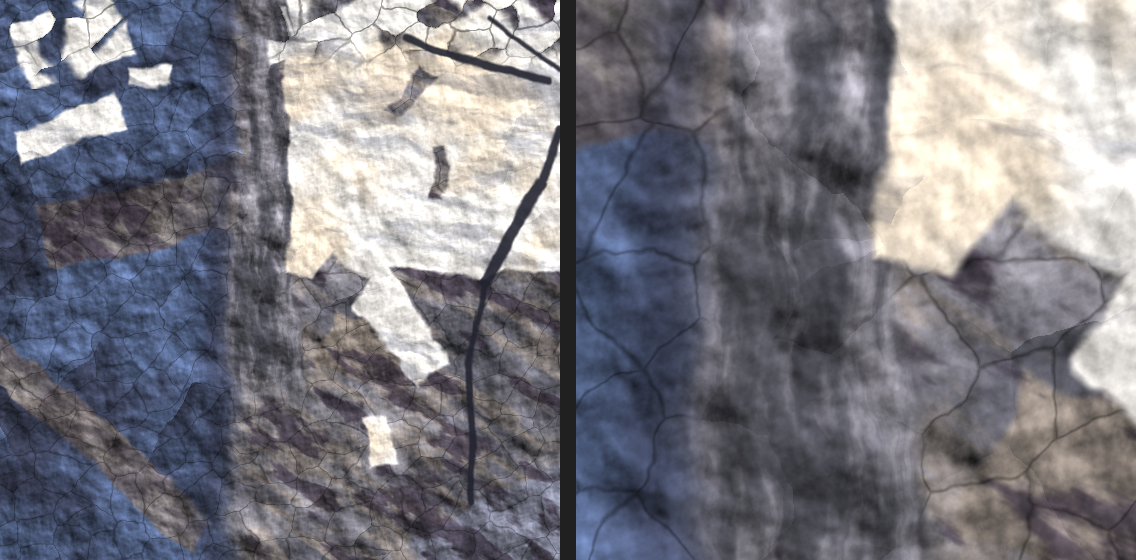
Left, the full canvas; right, a detail of the centre.
A WebGL 1 fragment shader for this texture:

```glsl
precision highp float;
// A weathered cliff: a sunlit pale slab beside blue shaded ledges and a grey rib.
// Warped distance masks lay out the zones; Voronoi facets, embossed noise and
// stretched grain give the fractured stone surface, with dark cracks on top.
uniform vec2 u_resolution;

const vec3 DARK = vec3(0.20, 0.21, 0.28);
const vec3 BLUE = vec3(0.30, 0.36, 0.49);
const vec3 GREY = vec3(0.35, 0.35, 0.39);
const vec3 PALE = vec3(0.49, 0.48, 0.51);
const vec3 BROWN = vec3(0.36, 0.32, 0.32);
const vec3 TAN = vec3(0.53, 0.49, 0.46);
const vec3 HALF_LIT = vec3(0.74, 0.74, 0.76);
const vec3 SUNLIT = vec3(0.96, 0.945, 0.925);

float hash(vec2 p) {
  return fract(sin(dot(p, vec2(127.1, 311.7))) * 43758.5453);
}

float noise(vec2 p) {
  vec2 i = floor(p), f = fract(p);
  f = f * f * (3.0 - 2.0 * f);
  return mix(mix(hash(i), hash(i + vec2(1, 0)), f.x),
             mix(hash(i + vec2(0, 1)), hash(i + vec2(1, 1)), f.x), f.y);
}

float fbm(vec2 p) {
  float sum = 0.0, amp = 0.5;
  for (int i = 0; i < 5; i++) {
    sum += amp * noise(p);
    p = mat2(1.6, 1.2, -1.2, 1.6) * p + 7.3;
    amp *= 0.5;
  }
  return sum;
}

vec2 turn(vec2 p, float a) {
  return mat2(cos(a), -sin(a), sin(a), cos(a)) * p;
}

// Light from the upper right embossed on a noise height field.
float emboss(vec2 p) {
  return fbm(p) - fbm(p + vec2(0.2, 0.28));
}

// Tilted Voronoi facets: x = shade in -1..1, y = distance to the joint.
vec2 facets(vec2 p) {
  vec2 cell = floor(p), nearest = vec2(0.0), offset = vec2(0.0);
  float first = 9.0, second = 9.0;
  for (int j = -1; j <= 1; j++) {
    for (int i = -1; i <= 1; i++) {
      vec2 id = cell + vec2(i, j);
      vec2 d = p - id - vec2(hash(id), hash(id + 31.7));
      float dist = length(d);
      if (dist < first) {
        second = first; first = dist; nearest = id; offset = d;
      } else second = min(second, dist);
    }
  }
  float tilt = dot(offset, turn(vec2(0.7, 0.0), 6.28 * hash(nearest + 5.1)));
  return vec2(tilt + hash(nearest + 9.4) - 0.5, second - first);
}

float inside(float d, float blur) { return 1.0 - smoothstep(-blur, blur, d); }

float block(vec2 p, vec2 center, vec2 size, float angle) {
  vec2 d = abs(turn(p - center, angle)) - size;
  return inside(length(max(d, 0.0)) + min(max(d.x, d.y), 0.0), 0.004);
}

float crack(vec2 p, vec2 a, vec2 b, float width) {
  vec2 ab = b - a;
  float t = clamp(dot(p - a, ab) / dot(ab, ab), 0.0, 1.0);
  return inside(length(p - a - ab * t) - width, 0.003);
}

void main() {
  vec2 p = gl_FragCoord.xy / u_resolution;
  vec2 rough = vec2(fbm(p * 14.0), fbm(p * 14.0 + 40.0)) - 0.5;
  vec2 w = p + 0.045 * rough;
  vec2 big = facets(w * vec2(6.0, 7.0) + 3.0);
  vec2 small = facets(turn(w, 0.5) * vec2(15.0, 19.0));
  float relief = emboss(p * 22.0) + 0.6 * emboss(p * 70.0);
  float patches = fbm(p * 7.0 + 12.0);
  float grain = fbm(turn(p, -0.55) * vec2(16.0, 60.0));

  // Shaded stone: blue ledges at left, warmer stained wall at right.
  vec3 left = mix(DARK, BLUE, smoothstep(0.05, 0.6, patches + 0.25 * big.x));
  vec3 right = mix(GREY, PALE, smoothstep(0.3, 0.6, patches + 0.15 * big.x));
  right = mix(right, TAN, 0.7 * smoothstep(0.4, 0.65, grain));
  vec3 stone = mix(left, right, smoothstep(0.38, 0.44, w.x));
  stone = mix(stone, BLUE * 1.08, 0.7 * block(w, vec2(0.23, 0.76), vec2(0.19, 0.08), 0.2));
  float underside = block(w, vec2(0.25, 0.61), vec2(0.18, 0.055), 0.22);
  float ledge = block(w, vec2(0.16, 0.22), vec2(0.27, 0.035), -0.72);
  stone = mix(stone, mix(BROWN, TAN, smoothstep(0.4, 0.7, grain)), 0.8 * max(underside, ledge));
  stone = mix(stone, PALE * vec3(0.94, 0.98, 1.05), block(w, vec2(0.95, 0.03), vec2(0.2, 0.1), 0.45));
  stone = mix(stone, TAN, block(w, vec2(0.66, 0.37), vec2(0.08, 0.05), -0.4));
  float stain = smoothstep(0.52, 0.64, fbm(turn(p, -0.5) * vec2(13.0, 32.0) + 8.0));
  stone = mix(stone, DARK * vec3(1.15, 0.95, 0.9), 0.75 * stain * max(underside, smoothstep(0.4, 0.46, w.x)));

  // Upright rib with vertical streaks and a dark hollow on its left.
  float ribHalf = mix(0.075, 0.03, smoothstep(0.2, 0.9, p.y));
  float rib = inside(abs(w.x - 0.475) - ribHalf, 0.01) * smoothstep(0.24, 0.36, w.y);
  float streak = fbm(vec2(w.x * 55.0, p.y * 8.0));
  stone = mix(stone, mix(GREY * 0.8, PALE * 1.08, smoothstep(0.28, 0.65, streak)), rib);
  float hollow = inside(abs(w.x - 0.405 + 0.03 * (1.0 - w.y)) - 0.022, 0.025);
  stone = mix(stone, DARK, 0.7 * hollow);
  stone *= 1.0 + 1.5 * relief + 0.16 * small.x + 0.12 * big.x;
  stone *= 1.0 - 0.3 * (1.0 - rib) * inside(small.y - 0.03, 0.04);

  // Sunlit slab, its ragged tongue and the scattered bright ledges.
  float sun = block(w, vec2(0.82, 0.78), vec2(0.305, 0.265), 0.0);
  sun = max(sun, block(w, vec2(0.69, 0.45), vec2(0.14, 0.04), -0.95));
  sun = max(sun, block(w, vec2(0.67, 0.21), vec2(0.02, 0.045), 0.2));
  sun = max(sun, block(w, vec2(0.495, 0.935), vec2(0.025, 0.045), 0.2));
  sun = max(sun, block(w, vec2(0.13, 0.93), vec2(0.1, 0.065), 0.35) * smoothstep(-0.35, -0.15, small.x));
  sun = max(sun, block(w, vec2(0.12, 0.765), vec2(0.095, 0.032), 0.35));
  sun = max(sun, block(w, vec2(0.27, 0.86), vec2(0.04, 0.017), 0.1));
  float shade = block(w, vec2(0.60, 0.475), vec2(0.045, 0.055), -0.5);
  shade = max(shade, block(w, vec2(0.785, 0.69), vec2(0.013, 0.05), 0.0));
  shade = max(shade, block(w, vec2(0.73, 0.83), vec2(0.014, 0.05), -0.6));
  shade = max(shade, smoothstep(0.88, 0.93, w.y) * smoothstep(0.12, 0.3, -small.x));
  float bedding = fbm(turn(w, -0.15) * vec2(9.0, 48.0));
  vec3 bright = mix(HALF_LIT, SUNLIT, smoothstep(0.25, 0.5, bedding + 0.12 * big.x));
  bright *= mix(vec3(1.0), vec3(1.0, 0.95, 0.88), smoothstep(0.5, 0.7, patches));
  bright *= 1.0 + 0.85 * relief + 0.06 * small.x;
  bright *= 1.0 - 0.4 * smoothstep(0.85, 0.95, w.y) * inside(small.y - 0.05, 0.04);
  vec3 color = mix(stone, bright, sun * (1.0 - shade));

  // Long open joints.
  vec2 c = p + 0.02 * rough;
  float joint = crack(c, vec2(1.0, 0.77), vec2(0.965, 0.67), 0.007);
  joint = max(joint, crack(c, vec2(0.965, 0.67), vec2(0.87, 0.5), 0.010));
  joint = max(joint, crack(c, vec2(0.87, 0.5), vec2(0.835, 0.36), 0.005));
  joint = max(joint, crack(c, vec2(0.835, 0.36), vec2(0.845, 0.1), 0.006));
  joint = max(joint, crack(c, vec2(0.73, 0.93), vec2(0.98, 0.85), 0.007));
  joint = max(joint, crack(c, vec2(0.87, 0.97), vec2(1.0, 0.87), 0.004));
  color = mix(color, DARK * 0.65, 0.9 * joint);
  gl_FragColor = vec4(clamp(color, 0.0, 1.0), 1.0);
}
```
